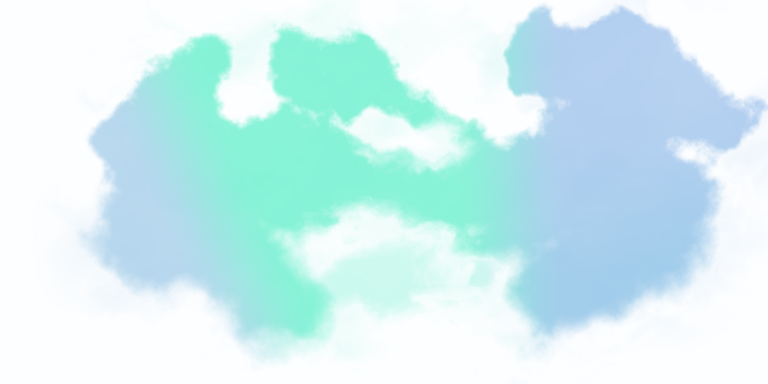
This background is drawn by a Shadertoy shader. Its source:

```glsl
// Soft watercolour cloud bank on white: blue at both ends, mint in the middle.
// Tapered capsules are blended into a silhouette, whose distance is roughened
// by fractal noise; gaps and a thin haze use the same noise at softer edges.

const vec3 PAPER      = vec3(0.99, 0.995, 1.0);
const vec3 MINT       = vec3(0.52, 0.95, 0.84);
const vec3 LEFT_BLUE  = vec3(0.71, 0.84, 0.93);
const vec3 RIGHT_LOW  = vec3(0.63, 0.80, 0.92);
const vec3 RIGHT_HIGH = vec3(0.70, 0.81, 0.94);
const float BLEND     = 0.035;  // rounding where lobes meet
const float ROUGHNESS = 0.16;   // depth of the billowed edge
const float EDGE_TOP  = 0.018;  // crisp upper edges
const float EDGE_LOW  = 0.055;  // feathered lower edges
const float GAP_SOFT  = 0.055;
const float TILT      = 0.45;   // slant of the left colour change
const int OCTAVES     = 7;

float hash(vec2 p) {
    vec3 q = fract(vec3(p.xyx) * 0.1031);
    q += dot(q, q.yzx + 33.33);
    return fract((q.x + q.y) * q.z);
}

float noise(vec2 p) {
    vec2 i = floor(p), f = fract(p);
    f = f * f * (3.0 - 2.0 * f);
    return mix(mix(hash(i), hash(i + vec2(1, 0)), f.x),
               mix(hash(i + vec2(0, 1)), hash(i + vec2(1, 1)), f.x), f.y);
}

// Fractal noise centred on zero
float fbm(vec2 p) {
    float sum = 0.0, amp = 0.5;
    for (int i = 0; i < OCTAVES; i++) {
        sum += amp * (noise(p) - 0.5);
        p = mat2(1.6, 1.2, -1.2, 1.6) * p + 17.3;
        amp *= 0.54;
    }
    return sum;
}

// Tapered capsule: xy is an end point, z its radius
float lobe(vec2 p, vec3 a, vec3 b) {
    vec2 ab = b.xy - a.xy, ap = p - a.xy;
    float h = clamp(dot(ap, ab) / dot(ab, ab), 0.0, 1.0);
    return length(ap - ab * h) - mix(a.z, b.z, h);
}

float join(float a, float b) {
    float h = max(BLEND - abs(a - b), 0.0) / BLEND;
    return min(a, b) - h * h * BLEND * 0.25;
}

float leftBank(vec2 p) {
    float d = lobe(p, vec3(0.534, 0.839, 0.083), vec3(0.417, 0.674, 0.135));
    d = join(d, lobe(p, vec3(0.443, 0.635, 0.165), vec3(0.443, 0.401, 0.19)));
    return join(d, lobe(p, vec3(0.495, 0.453, 0.195), vec3(0.755, 0.18, 0.10)));
}

float middleBank(vec2 p) {
    float d = lobe(p, vec3(0.56, 0.57, 0.156), vec3(0.781, 0.531, 0.151));
    d = join(d, lobe(p, vec3(0.781, 0.531, 0.145), vec3(1.224, 0.479, 0.13)));
    // Upper puff
    d = join(d, lobe(p, vec3(0.742, 0.857, 0.044), vec3(0.911, 0.844, 0.062)));
    d = join(d, lobe(p, vec3(0.781, 0.805, 0.045), vec3(0.911, 0.74, 0.057)));
    return join(d, lobe(p, vec3(0.911, 0.818, 0.078), vec3(1.185, 0.648, 0.065)));
}

float rightBank(vec2 p) {
    float d = lobe(p, vec3(1.419, 0.844, 0.104), vec3(1.641, 0.805, 0.143));
    d = join(d, lobe(p, vec3(1.667, 0.74, 0.143), vec3(1.862, 0.674, 0.096)));
    d = join(d, lobe(p, vec3(1.589, 0.661, 0.143), vec3(1.667, 0.453, 0.195)));
    d = join(d, lobe(p, vec3(1.641, 0.427, 0.208), vec3(1.458, 0.232, 0.125)));
    d = join(d, lobe(p, vec3(1.198, 0.466, 0.143), vec3(1.51, 0.479, 0.156)));
    return join(d, lobe(p, vec3(1.393, 0.128, 0.04), vec3(1.44, 0.20, 0.08)));
}

vec3 tint(vec2 p) {
    vec3 rightBlue = mix(RIGHT_LOW, RIGHT_HIGH, smoothstep(0.25, 0.75, p.y));
    vec3 color = mix(LEFT_BLUE, MINT, smoothstep(0.37, 0.68, p.x + TILT * (p.y - 0.5)));
    return mix(color, rightBlue, smoothstep(1.18, 1.48, p.x));
}

void mainImage(out vec4 fragColor, in vec2 fragCoord) {
    vec2 p = fragCoord / iResolution.xy * vec2(2.0, 1.0);
    float billow = fbm(p * 8.0);
    float wisp = fbm(p * vec2(5.0, 7.0) + 40.0 + billow);

    // Cloud body
    float d = join(join(leftBank(p), middleBank(p)), rightBank(p));
    float rough = d + ROUGHNESS * billow;
    float soft = mix(EDGE_LOW, EDGE_TOP, smoothstep(0.2, 0.7, p.y));
    float density = smoothstep(soft, -soft, rough);

    // White gaps in the middle
    float gap = lobe(p, vec3(0.977, 0.635, 0.047), vec3(1.107, 0.635, 0.042));
    gap = min(gap, lobe(p, vec3(0.807, 0.388, 0.045), vec3(1.146, 0.318, 0.055)));
    density *= 1.0 - 0.9 * smoothstep(GAP_SOFT, -GAP_SOFT, gap + 0.3 * wisp);

    // Thin low haze and a faint halo of wisps
    float haze = lobe(p, vec3(0.885, 0.245, 0.08), vec3(1.25, 0.258, 0.065));
    density = max(density, 0.42 * smoothstep(0.05, -0.07, haze + 0.3 * wisp));
    float halo = smoothstep(0.2, 0.0, d) * smoothstep(0.0, 0.35, wisp + 0.05);
    density = max(density, 0.18 * halo);

    // Gentle mottling inside the body
    density *= 0.97 + 0.12 * wisp;
    fragColor = vec4(mix(PAPER, tint(p), clamp(density, 0.0, 1.0)), 1.0);
}
```
